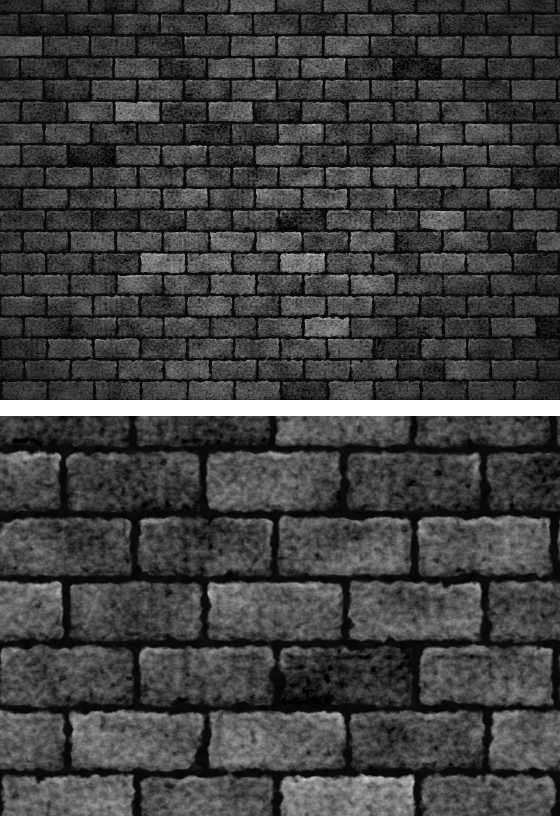
Top: the whole. Bottom: its middle third, enlarged.
Give the GLSL for this texture, as a WebGL 1 fragment shader.

```glsl
precision highp float;
// A dark, weathered brick wall in running bond, twelve bricks across.
// Each brick is a rounded-box distance with noisy edges; gradient noise adds
// stains, grain and chips, and a vignette dims the border of the wall.
uniform vec2 u_resolution;

// Lengths are measured in brick pitches.
const float BRICKS_ACROSS = 12.0;
const float COURSE_HEIGHT = 0.472;
const float TOP_OFFSET = 0.596;
const vec2 BRICK_HALF = vec2(0.472, 0.204);
const float CORNER_RADIUS = 0.035;
const float BRICK_GREY = 0.268;
const float MORTAR_GREY = 0.036;

float hash(vec2 p) {
  return fract(sin(dot(p, vec2(127.1, 311.7))) * 43758.5);
}

float cornerSlope(vec2 cell, vec2 corner, vec2 f) {
  float angle = 6.2832 * hash(cell + corner);
  return dot(vec2(cos(angle), sin(angle)), f - corner);
}

float gradientNoise(vec2 p) {
  vec2 cell = floor(p);
  vec2 f = fract(p);
  vec2 w = f * f * f * (f * (f * 6.0 - 15.0) + 10.0);
  float low = mix(cornerSlope(cell, vec2(0.0, 0.0), f),
                  cornerSlope(cell, vec2(1.0, 0.0), f), w.x);
  float high = mix(cornerSlope(cell, vec2(0.0, 1.0), f),
                   cornerSlope(cell, vec2(1.0, 1.0), f), w.x);
  return mix(low, high, w.y);
}

float fbm(vec2 p) {
  float sum = 0.0;
  float amplitude = 0.7;
  for (int i = 0; i < 3; i++) {
    sum += amplitude * gradientNoise(p);
    p = p * 2.03 + 17.3;
    amplitude *= 0.55;
  }
  return sum;
}

float roundedBox(vec2 p, vec2 halfSize, float radius) {
  vec2 q = abs(p) - halfSize + radius;
  return length(max(q, 0.0)) + min(max(q.x, q.y), 0.0) - radius;
}

float segmentDistance(vec2 p, vec2 a, vec2 b) {
  vec2 along = b - a;
  float t = clamp(dot(p - a, along) / dot(along, along), 0.0, 1.0);
  return length(p - a - along * t);
}

// Position inside the brick (xy, y up) and brick index (zw).
vec4 runningBond(vec2 p) {
  float t = p.y / COURSE_HEIGHT - TOP_OFFSET;
  float course = t + 0.0012 * t * t;
  float row = floor(course);
  float x = p.x - 0.42 - 0.5 * mod(row, 2.0) - 0.006 * row;
  vec2 local = vec2(fract(x) - 0.5, (0.5 - fract(course)) * 0.462);
  return vec4(local, floor(x), row);
}

// Long hairline cracks running down across several courses.
float cracks(vec2 p, float width) {
  vec2 bent = p + 0.12 * vec2(fbm(p * 3.0), fbm(p * 3.0 + 31.0));
  float nearest = 1.0;
  for (int i = 0; i < 2; i++) {
    vec2 start = vec2(7.45 + 0.95 * float(i), 0.4);
    nearest = min(nearest, segmentDistance(bent, start, start + vec2(0.95, 1.3)));
  }
  return 1.0 - smoothstep(0.0, width, nearest);
}

// Grey of the brick face: own shade, stains, grain and pits.
float brickFace(vec2 p, vec2 id) {
  float shade = BRICK_GREY + 0.13 * (hash(id) - 0.5);
  shade -= 0.11 * step(0.95, hash(id + 41.7));
  shade += 0.13 * step(0.97, hash(id + 83.1));
  shade += 0.22 * fbm(p * vec2(1.7, 2.2) + id * 7.3);
  shade += 0.24 * fbm(p * vec2(17.0, 20.0));
  return shade - 0.12 * smoothstep(0.25, 0.5, gradientNoise(p * 13.0 + 5.0));
}

void main() {
  float pixel = BRICKS_ACROSS / u_resolution.x;
  vec2 size = u_resolution * pixel;
  vec2 p = gl_FragCoord.xy * pixel;
  p.y = size.y - p.y;

  // Brick outline, more ragged toward the foot of the wall
  vec2 wobble = 0.014 * vec2(gradientNoise(p * 2.0), gradientNoise(p * 2.0 + 19.0));
  vec4 brick = runningBond(p + wobble);
  float wear = mix(0.5, 1.0, smoothstep(0.0, size.y, p.y));
  float d = roundedBox(brick.xy, BRICK_HALF, CORNER_RADIUS);
  d += wear * 0.05 * fbm(p * 9.0);
  d += wear * 0.16 * max(gradientNoise(p * 5.0 + brick.zw * 3.1) - 0.28, 0.0);
  float softness = max(0.014, 0.7 * pixel);
  float mask = 1.0 - smoothstep(-softness, softness, d);

  // Light from above catches the upper rim and leaves the lower one dim
  float rim = smoothstep(-0.06, -0.02, d);
  float upper = smoothstep(-0.12, 0.18, brick.y);
  float patchy = clamp(0.5 + 1.6 * gradientNoise(p * 4.0 + 7.0), 0.0, 1.0);
  float grey = brickFace(p, brick.zw);
  grey += rim * (0.17 * upper * patchy - 0.06 * (1.0 - upper));
  grey *= 1.0 - 0.55 * cracks(p, max(0.022, pixel));

  // Vignette and mortar
  vec2 q = 2.0 * p / size - 1.0;
  grey *= 1.2 - dot(q * q, vec2(0.42, 0.28));
  float mortar = MORTAR_GREY + 0.04 * fbm(p * 12.0);
  gl_FragColor = vec4(vec3(clamp(mix(mortar, grey, mask), 0.0, 1.0)), 1.0);
}
```
